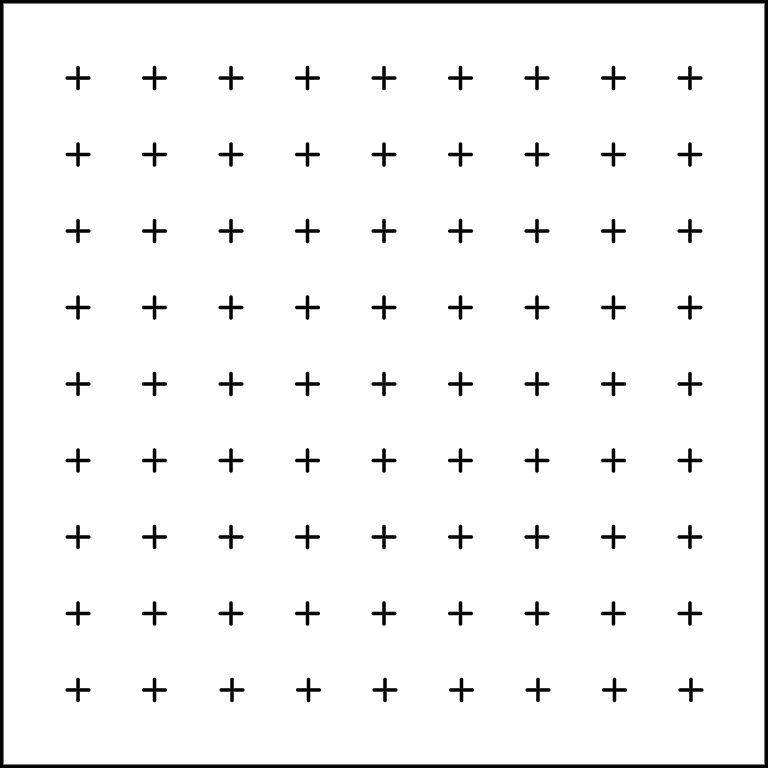
A WebGL 2 fragment shader for this pattern:

```glsl
#version 300 es
precision highp float;
// A 9 by 9 grid of small round-ended plus signs on white, inside a thin frame.
// Each point is folded to its nearest grid node, then measured against two
// capsules; the lowest row sits a hair to the right from its third column on.

#define GRID_COUNT 9.0
#define GRID_PITCH 0.0996
#define ARM_REACH vec2(0.0163, 0.0159)
#define STROKE_WIDTH 0.0046
#define FRAME_WIDTH 0.0046
#define LOW_ROW_SHIFT 0.0013
#define INK_COLOR vec3(0.016, 0.017, 0.018)
#define PAPER_COLOR vec3(1.0)

uniform vec2 u_resolution;
out vec4 fragColor;

// Distance to a capsule centred on the origin, lying along x
float capsule(vec2 p, float reach, float radius) {
    p.x = max(abs(p.x) - (reach - radius), 0.0);
    return length(p) - radius;
}

float plusSign(vec2 p) {
    float radius = 0.5 * STROKE_WIDTH;
    return min(capsule(p, ARM_REACH.x, radius), capsule(p.yx, ARM_REACH.y, radius));
}

float plusGrid(vec2 p) {
    float lastIndex = 0.5 * (GRID_COUNT - 1.0);
    vec2 node = clamp(round(p / GRID_PITCH), -lastIndex, lastIndex);
    vec2 local = p - node * GRID_PITCH;
    // Small misregistration of the lowest row
    bool shifted = node.y < 0.5 - lastIndex && node.x > 1.5 - lastIndex;
    local.x -= shifted ? LOW_ROW_SHIFT : 0.0;
    return plusSign(local);
}

void main() {
    float canvasSize = min(u_resolution.x, u_resolution.y);
    vec2 p = (gl_FragCoord.xy - 0.5 * u_resolution) / canvasSize;
    float pixel = 1.0 / canvasSize;

    // Frame along the canvas edge
    vec2 edgeGap = 0.5 * u_resolution / canvasSize - abs(p);
    float frame = min(edgeGap.x, edgeGap.y) - FRAME_WIDTH;

    // One pixel wide edge smoothing
    float inkDistance = min(plusGrid(p), frame);
    float ink = clamp(0.5 - inkDistance / pixel, 0.0, 1.0);
    fragColor = vec4(mix(PAPER_COLOR, INK_COLOR, ink), 1.0);
}
```
